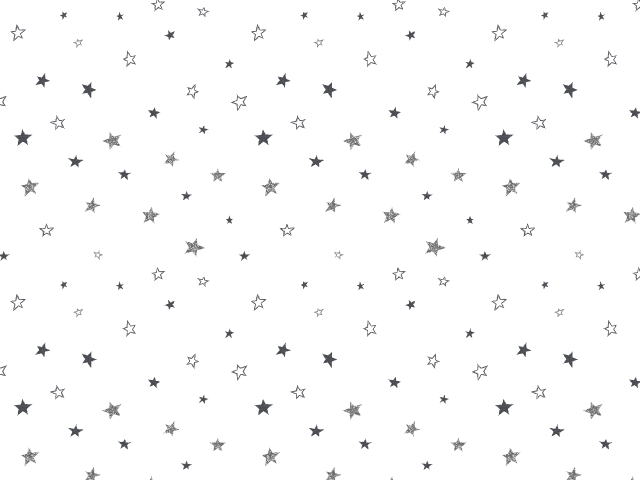
Give the GLSL for this pattern, as a Shadertoy shader.

```glsl
// Scattered hand-inked five-point stars on white, in a seamless repeating tile.
// A jittered lattice places 31 stars per tile; each is solid dark, outlined,
// or grainy grey, drawn from a folded distance function with a wobbly edge.

float hash(vec2 p) {
    return fract(sin(dot(p, vec2(127.1, 311.7))) * 43758.55);
}

float noise(vec2 p) {
    vec2 cell = floor(p), f = fract(p);
    f = f * f * (3.0 - 2.0 * f);
    float low = mix(hash(cell), hash(cell + vec2(1, 0)), f.x);
    float high = mix(hash(cell + vec2(0, 1)), hash(cell + vec2(1, 1)), f.x);
    return mix(low, high, f.y);
}

// Signed distance to a five-point star, negative inside
float starDistance(vec2 p, float radius, float innerRatio) {
    const float halfArm = 0.628319;
    float angle = mod(atan(p.x, p.y) + halfArm, 2.0 * halfArm) - halfArm;
    vec2 q = length(p) * vec2(sin(abs(angle)), cos(angle));
    vec2 tip = vec2(0, radius);
    vec2 edge = radius * innerRatio * vec2(sin(halfArm), cos(halfArm)) - tip;
    vec2 v = q - tip;
    float along = clamp(dot(v, edge) / dot(edge, edge), 0.0, 1.0);
    return length(v - edge * along) * sign(v.y * edge.x - v.x * edge.y);
}

float coverage(float d, float pixel) {
    return clamp(0.5 - d / pixel, 0.0, 1.0);
}

void mainImage(out vec4 fragColor, in vec2 fragCoord) {
    float pixel = 1.0 / iResolution.y;
    vec2 p = fragCoord * pixel - vec2(0, 1);
    vec2 tile = vec2(0.5012, 0.5616);
    vec3 color = vec3(1);

    for (int i = 0; i < 31; i++) {
        float id = float(i);
        vec2 seed = vec2(id, 3.7);

        // Lattice position with jitter, wrapped to the nearest repeat
        vec2 center = tile * fract(vec2(id * 12.0, id) / 31.0 + 0.04);
        center += 0.038 * (vec2(hash(seed), hash(seed + 5.0)) - 0.5);
        vec2 local = p - center;
        local -= tile * round(local / tile);
        if (dot(local, local) > 0.001) continue;

        // Style: 14 solid, 10 outlined, 7 grainy
        int order = (i * 15) % 31;
        bool solid = order < 14;
        bool outlined = !solid && order < 24;
        float size = hash(seed + 11.0);
        float radius = solid ? mix(0.008, 0.021, pow(size, 1.4))
                     : outlined ? mix(0.009, 0.018, size)
                     : mix(0.011, 0.022, sqrt(size));

        // Tilt and uneven arms
        float tilt = 0.8 * (hash(seed + 17.0) - 0.5);
        vec2 q = mat2(cos(tilt), sin(tilt), -sin(tilt), cos(tilt)) * local;
        q *= 1.0 + 0.09 * sin(2.0 * atan(q.y, q.x) + 6.28 * hash(seed + 23.0));
        float d = starDistance(q, radius, 0.44);
        d += 0.0012 * (noise(q * 260.0 + id * 9.0) - 0.5);

        // Ink
        float grain = noise(q * 330.0 + id * 13.0);
        float fleck = noise(q * 800.0 + id * 29.0);
        vec3 ink = vec3(0.27, 0.28, 0.30) + 0.07 * grain;
        if (outlined) {
            d = abs(d + 0.0008) - mix(0.0007, 0.0011, grain);
            ink += 0.25 * (1.0 - smoothstep(0.0, 0.5, size));
        } else if (!solid) {
            ink = vec3(0.37, 0.37, 0.38) + 0.28 * grain;
            ink = mix(ink, vec3(0.87), 0.8 * smoothstep(0.55, 0.9, fleck));
        }
        color = mix(color, ink, coverage(d, pixel));
    }
    fragColor = vec4(color, 1);
}
```
